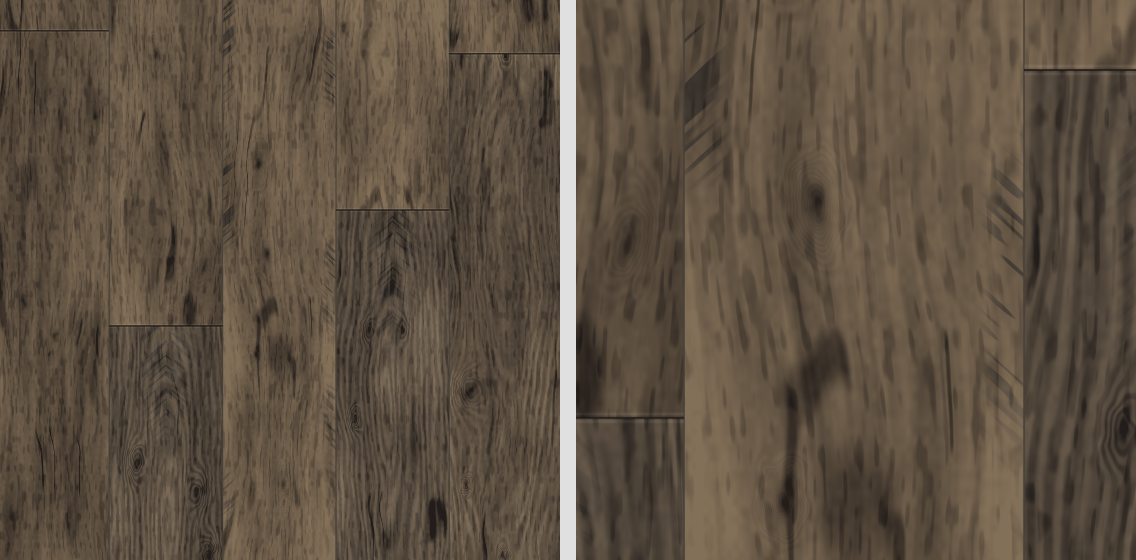
Left: the whole. Right: its middle third, enlarged.
Write a WebGL 1 fragment shader that draws this texture.

```glsl
precision highp float;
// Rustic floor of five rows of dark brown wood planks with knots, cracks and saw marks.
uniform vec2 u_resolution;

float hash(vec2 p) {
  vec3 q = fract(vec3(p.xyx) * 0.1031);
  q += dot(q, q.yzx + 33.33);
  return fract((q.x + q.y) * q.z);
}

float noise(vec2 p) {
  vec2 i = floor(p), f = fract(p);
  f = f * f * (3.0 - 2.0 * f);
  return mix(mix(hash(i), hash(i + vec2(1, 0)), f.x),
             mix(hash(i + vec2(0, 1)), hash(i + vec2(1, 1)), f.x), f.y);
}

float fbm(vec2 p) {
  float sum = 0.0, amp = 0.53;
  for (int i = 0; i < 4; i++) {
    sum += amp * noise(p);
    p = p * 2.03 + 11.7;
    amp *= 0.5;
  }
  return sum;
}

// Height of the butt joint in each row; the middle plank runs through.
float jointHeight(float row) {
  if (row < 0.5) return 0.945;
  if (row < 1.5) return 0.418;
  if (row < 2.5) return 2.0;
  return row < 3.5 ? 0.625 : 0.904;
}

// Base lightness of the lower and upper plank in each row.
float plankTone(float row, float upper) {
  if (row < 0.5) return mix(0.72, 0.78, upper);
  if (row < 1.5) return mix(0.66, 0.74, upper);
  if (row < 2.5) return 0.83;
  return row < 3.5 ? mix(0.63, 0.80, upper) : mix(0.68, 0.76, upper);
}

void main() {
  vec2 uv = gl_FragCoord.xy / u_resolution;
  float px = 1.0 / min(u_resolution.x, u_resolution.y);

  // Plank layout, with x measured from the plank's centre line
  float row = floor((uv.x + 0.0075) / 0.2025);
  float joint = jointHeight(row);
  float upper = step(joint, uv.y);
  vec2 p = vec2(uv.x + 0.0075 - (row + 0.5) * 0.2025, uv.y);
  float seed = row * 13.7 + upper * 71.3 + 5.0;
  vec2 shift = vec2(seed * 3.1, seed * 1.7);
  float sawn = (1.0 - upper) * (1.0 - step(0.5, abs(abs(row - 2.0) - 1.0)));
  float pale = (1.0 - upper) * step(3.5, row);
  float middle = 1.0 - step(0.5, abs(row - 2.0));

  // Nested arches of growth rings, bent by slow noise
  vec2 g = p;
  g.x += 0.026 * (noise(p * vec2(13, 5) + shift) - 0.5);
  g.x += 0.005 * (noise(p * vec2(40, 17) + shift) - 0.5);
  float ring = length(vec2(g.x, 0.13 * (p.y - joint + 0.36)));

  // Small knots push the fibres aside
  float knotDark = 0.0;
  for (int i = 0; i < 4; i++) {
    vec2 id = vec2(float(i) * 7.3 + seed, seed * 2.9);
    vec2 c = vec2((hash(id) - 0.5) * 0.16, hash(id + 19.1));
    float size = mix(0.003, 0.008, hash(id + 43.7));
    vec2 d = vec2(g.x - c.x, (p.y - c.y) * 0.5);
    d += 0.004 * (vec2(noise(p * 110.0), noise(p * 110.0 + 40.0)) - 0.5);
    float r2 = dot(d, d) / (size * size);
    ring = mix(ring, length(d), 0.8 * exp(-r2 * 0.18));
    g.x -= d.x * 0.45 * exp(-r2 * 0.12);
    knotDark += 0.40 * exp(-r2 * 1.8) + 0.14 * exp(-r2 * 0.2);
  }
  float rings = 0.5 + 0.5 * sin(ring * 620.0 + 7.0 * noise(g * vec2(45, 12) + shift));
  rings = rings * rings * (3.0 - 2.0 * rings);

  // Long fibres, sharp short pores and broad stains
  float fibre = fbm(g * vec2(95, 5) + shift);
  float thread = noise(g * vec2(270, 14) + shift + 3.0);
  float pores = noise(g * vec2(310, 58) + shift);
  float grit = noise(p * vec2(290, 190) + shift);
  float stain = fbm(p * vec2(13, 4.5) + shift + 8.0);
  float tone = plankTone(row, upper) + 0.36 * (fibre - 0.5) + 0.68 * (stain - 0.5);
  tone += 0.16 * (thread - 0.5) + 0.10 * (grit - 0.5);
  tone -= 0.20 * smoothstep(0.55, 0.85, pores);
  tone += (0.05 + 0.17 * sawn + 0.07 * pale) * (rings - 0.5);
  tone += 0.13 * pale * smoothstep(0.75, 1.0, rings) * smoothstep(0.45, 0.65, stain);
  tone -= knotDark;

  // Thin cracks along the grain and softer dark streaks
  float wander = g.x + 0.010 * (noise(vec2(p.y * 21.0, seed)) - 0.5);
  float crack = abs(noise(vec2(wander * 38.0, p.y * 3.0) + shift + 31.0) - 0.5);
  float broken = smoothstep(0.62, 0.74, noise(p * vec2(24, 9) + shift + 70.0));
  tone -= 0.42 * broken * (1.0 - smoothstep(0.015, 0.06, crack));
  float streak = noise(g * vec2(46, 8) + shift + 57.0) + 0.18 * (thread - 0.5);
  tone -= 0.27 * smoothstep(0.80, 0.98, streak);

  // Slanted saw marks: below the joints of sawn planks, and on the middle plank's edges
  vec2 slant = vec2(p.y + abs(p.x) * 0.9, p.x - p.y * 0.5);
  float marks = smoothstep(0.55, 0.72, noise(slant * vec2(230, 38) + shift));
  float below = 1.0 - smoothstep(0.06, 0.30, joint - p.y);
  float patchMask = sawn * below * exp(-p.x * p.x * 600.0) * smoothstep(0.20, 0.55, stain);
  float edgeMask = middle * smoothstep(0.070, 0.094, abs(p.x))
                 * smoothstep(0.30, 0.60, noise(vec2(p.y * 8.0, sign(p.x) * 4.0 + 9.0)));
  tone -= patchMask * (0.17 + 0.22 * marks) + edgeMask * (0.07 + 0.34 * marks);

  // Brown ramp, cooler on the sawn and pale-figured planks
  vec3 color = mix(vec3(0.12, 0.10, 0.09), vec3(0.50, 0.425, 0.335), clamp(tone, 0.04, 1.04));
  float grey = dot(color, vec3(0.3, 0.59, 0.11));
  color = mix(color, vec3(grey), 0.15 * max(sawn, 0.6 * pale) + 0.30 * max(patchMask, edgeMask) * marks);

  // Faint worn side seams and darker butt joints with a light rim
  float side = 0.10125 - abs(p.x), butt = abs(p.y - joint);
  color = mix(color, vec3(0.27, 0.25, 0.225), 0.75 * (1.0 - smoothstep(0.0004, 0.0004 + px, side)));
  color += 0.05 * smoothstep(0.001, 0.002, butt) * (1.0 - smoothstep(0.002, 0.004, butt));
  color = mix(color, vec3(0.12, 0.105, 0.095), 0.8 * (1.0 - smoothstep(0.0003, 0.0003 + px, butt)));
  gl_FragColor = vec4(color, 1.0);
}
```
